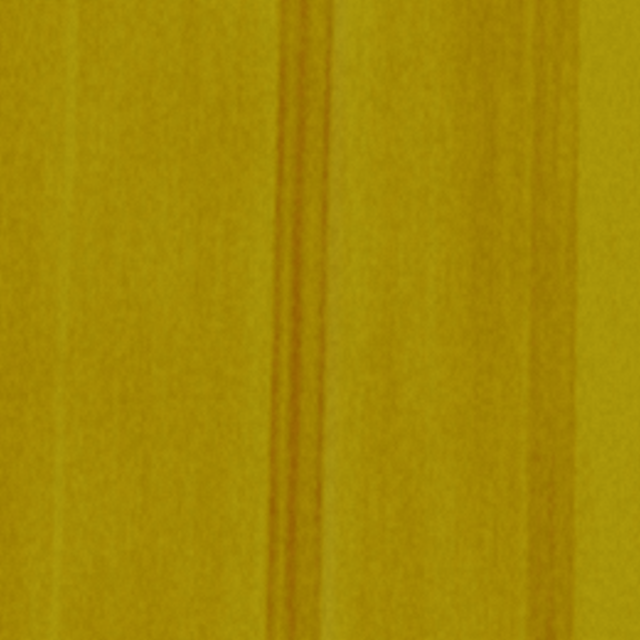
A WebGL 1 fragment shader for this texture:

```glsl
precision highp float;
uniform vec2 u_resolution;

const vec3 LEMON = vec3(0.655, 0.580, 0.035);
const vec3 GOLD = vec3(0.640, 0.535, 0.012);
const vec3 OCHRE = vec3(0.612, 0.487, 0.010);
const vec3 AMBER = vec3(0.592, 0.405, 0.010);

float hash(vec2 p) {
  vec3 q = fract(p.xyx * 0.1031);
  q += dot(q, q.yzx + 33.33);
  return fract((q.x + q.y) * q.z);
}

// Smooth value noise, centred on zero
float noise(vec2 p) {
  vec2 cell = floor(p);
  vec2 f = fract(p);
  f = f * f * (3.0 - 2.0 * f);
  float low = mix(hash(cell), hash(cell + vec2(1.0, 0.0)), f.x);
  float high = mix(hash(cell + vec2(0.0, 1.0)), hash(cell + 1.0), f.x);
  return mix(low, high, f.y) - 0.5;
}

// Soft vertical line
float ridge(float x, float centre, float width) {
  float d = (x - centre) / width;
  return exp(-d * d);
}

// Soft-edged vertical band
float band(float x, float left, float right, float blur) {
  return smoothstep(left - blur, left + blur, x)
       * (1.0 - smoothstep(right - blur, right + blur, x));
}

// Folds leaning slightly to the left towards the bottom
float foldAxis(vec2 uv) {
  float lean = mix(0.033, 0.008, uv.x);
  return uv.x + (1.0 - uv.y) * lean + 0.003 * noise(vec2(3.0, uv.y * 3.0));
}

// Broad light and dark areas
float broadShade(float x, float y) {
  float shade = 0.95;
  shade += 0.35 * (1.0 - smoothstep(0.0, 0.09, x));
  shade -= 0.35 * ridge(x, 0.425, 0.025);
  shade -= 0.55 * ridge(x, 0.545, 0.04);
  shade += (0.35 + 0.45 * y) * band(x, 0.72, 0.83, 0.03);
  shade -= 0.85 * smoothstep(0.900, 0.912, x);
  return shade;
}

// Narrow creases and the bright ribs between them
float creaseShade(float x, float y) {
  float shade = 0.85 * band(x, 0.437, 0.521, 0.005);
  shade += 1.15 * ridge(x, 0.443, 0.008);
  shade += 1.30 * ridge(x, 0.475, 0.011);
  shade += 0.95 * ridge(x, 0.514, 0.007);
  shade -= 0.45 * ridge(x, 0.458, 0.005);
  shade += 0.55 * band(x, 0.836, 0.906, 0.006);
  shade += (0.35 + 0.25 * y) * ridge(x, 0.846, 0.011);
  shade += 0.40 * ridge(x, 0.872, 0.008);
  shade += 0.35 * ridge(x, 0.900, 0.007);
  shade -= 0.45 * ridge(x, 0.828, 0.006);
  shade -= 0.80 * ridge(x, 0.115, 0.009);
  return shade;
}

// Long fibres running along the folds
float fibreShade(float x, float y) {
  float fibres = 0.50 * noise(vec2(x * 34.0, y * 1.5));
  fibres += 0.50 * noise(vec2(x * 85.0 + 17.0, y * 5.0));
  fibres += 0.35 * noise(vec2(x * 150.0 + 41.0, y * 18.0));
  return fibres;
}

vec3 palette(float shade) {
  vec3 colour = mix(LEMON, GOLD, clamp(shade, 0.0, 1.0));
  colour = mix(colour, OCHRE, clamp(shade - 1.0, 0.0, 1.0));
  return mix(colour, AMBER, clamp(shade - 2.0, 0.0, 1.0));
}

void main() {
  vec2 uv = gl_FragCoord.xy / u_resolution;
  float x = foldAxis(uv);

  float shade = broadShade(x, uv.y) + creaseShade(x, uv.y);
  shade += fibreShade(x, uv.y) + 0.5 * noise(uv * vec2(7.0, 5.0));
  shade += 0.6 * noise(uv * vec2(120.0, 95.0)) - 0.2;

  // Fine mottled grain in brightness, with a faint blue cast
  float grain = noise(uv * vec2(150.0, 110.0) + 70.0)
              + 0.6 * noise(uv * 260.0 + 13.0);
  vec3 colour = palette(shade) + vec3(0.032, 0.030, 0.012) * grain;
  colour.b += 0.030 * ridge(x, 0.532, 0.012);

  gl_FragColor = vec4(clamp(colour, 0.0, 1.0), 1.0);
}
```
